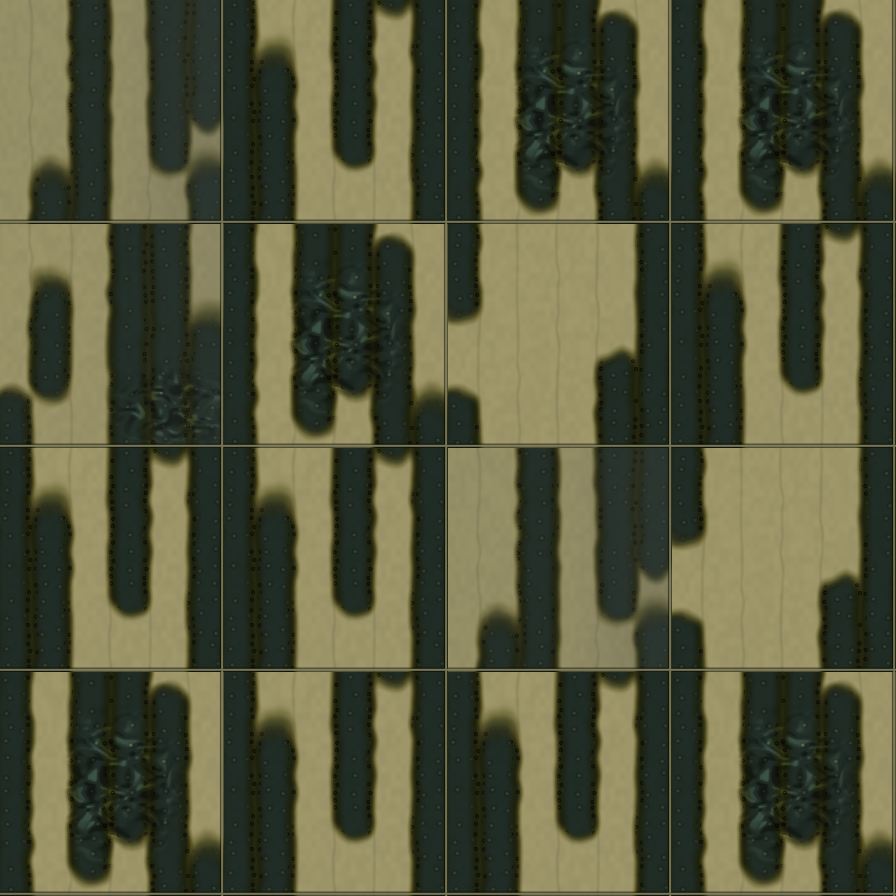
Give the GLSL for this pattern, as a WebGL 2 fragment shader.

```glsl
#version 300 es
precision highp float;
// A four by four wall of glazed tiles in five designs. Each tile has six upright
// lanes; dark rods with soft ends cover spans of them over a cream ground.
// Noise wobbles the rods, and jittered cells add glaze specks and edge bubbles.
uniform vec2 u_resolution;
out vec4 outColor;

const float TILES = 4.0;
const int LANES = 6;
const float LANE_STEP = 0.176;
const float FIRST_LANE = 0.05;
const float ROD_HALF = 0.096;

const vec3 CREAM = vec3(0.615, 0.585, 0.410);
const vec3 STRAW = vec3(0.50, 0.47, 0.28);
const vec3 AMBER = vec3(0.33, 0.32, 0.15);
const vec3 BROWN = vec3(0.20, 0.19, 0.07);
const vec3 UMBER = vec3(0.11, 0.125, 0.045);
const vec3 TEAL = vec3(0.125, 0.175, 0.155);
const vec3 SPECK = vec3(0.30, 0.32, 0.21);
const vec3 HAZE = vec3(0.27, 0.30, 0.29);
const vec3 GROUT = vec3(0.53, 0.53, 0.36);

// Design of each tile, rows from the top.
const int DESIGN[16] = int[16](0, 1, 2, 2,  3, 2, 4, 1,  1, 1, 0, 4,  2, 1, 1, 2);

// Top and bottom of the rod in each lane, one row per design.
// A top below its bottom leaves a pale gap; a top of 3 leaves the lane empty.
const float TOP[30] = float[30](
  3.0, 0.76, -1.0, 3.0, -1.0, 0.72,
  -1.0, 0.22, 3.0, -1.0, -1.0, -1.0,
  -1.0, 3.0, -1.0, -1.0, 0.07, 0.77,
  0.74, 0.24, 3.0, -1.0, -1.0, 0.40,
  0.74, 3.0, 3.0, 3.0, 0.58, -1.0);
const float BOTTOM[30] = float[30](
  4.0, 2.0, 2.0, 4.0, 0.78, 0.57,
  2.0, 2.0, 4.0, 0.74, 0.06, 2.0,
  2.0, 4.0, 0.93, 0.76, 2.0, 2.0,
  2.0, 0.78, 4.0, 2.0, 2.0, 2.0,
  0.42, 4.0, 4.0, 4.0, 2.0, 2.0);

float hash(vec2 p) {
  return fract(sin(dot(p, vec2(127.1, 311.7))) * 43758.5453);
}

float noise(vec2 p) {
  vec2 i = floor(p), f = fract(p);
  f = f * f * (3.0 - 2.0 * f);
  return mix(mix(hash(i), hash(i + vec2(1, 0)), f.x),
             mix(hash(i + vec2(0, 1)), hash(i + vec2(1, 1)), f.x), f.y);
}

// Distance, in cell widths, to the jittered spot of a cell; far if it is empty.
float spotDistance(vec2 p, float seed, float density) {
  vec2 i = floor(p) + seed * 37.0;
  vec2 jitter = vec2(hash(i), hash(i + 19.3)) - 0.5;
  return hash(i + 7.7) < density ? length(fract(p) - 0.5 - 0.4 * jitter) : 9.0;
}

// x: glaze cover of one rod, y: strength of its teal core.
vec2 rod(vec2 p, float center, float top, float bottom, float topSoft) {
  float across = abs(p.x - center);
  float depth = ROD_HALF - across;
  float rounding = 0.05 * pow(across / ROD_HALF, 2.0);
  float below = smoothstep(-topSoft, topSoft, p.y - top - rounding);
  float above = smoothstep(-0.055, 0.055, bottom - p.y - rounding);
  float span = top > bottom ? max(below, above) : below * above;
  return vec2(smoothstep(-0.02, 0.028, depth) * span,
              smoothstep(0.012, 0.068, depth) * span * span);
}

vec3 glaze(float cover) {
  vec3 color = mix(CREAM, STRAW, smoothstep(0.0, 0.25, cover));
  color = mix(color, AMBER, smoothstep(0.2, 0.5, cover));
  color = mix(color, BROWN, smoothstep(0.45, 0.75, cover));
  return mix(color, UMBER, smoothstep(0.7, 0.98, cover));
}

// Patch of rippled glaze around a center.
float ripplePatch(vec2 p, vec2 center, vec2 size) {
  return 1.0 - smoothstep(0.4, 1.0, length((p - center) / size));
}

void main() {
  vec2 uv = gl_FragCoord.xy / u_resolution;
  vec2 grid = vec2(uv.x, 1.0 - uv.y) * TILES;
  ivec2 tile = min(ivec2(grid), ivec2(3));
  vec2 p = fract(grid);
  int design = DESIGN[tile.y * 4 + tile.x];
  float seed = float(design) + 1.0;

  // Rods
  vec2 warp = vec2(noise(vec2(p.x * 6.0, p.y * 13.0) + seed * 9.0),
                   noise(p * 14.0 + seed * 5.0)) - 0.5;
  vec2 q = p + warp * vec2(0.016, 0.035);
  vec2 bare = vec2(1.0);
  for (int lane = 0; lane < LANES; lane++) {
    int k = design * LANES + lane;
    float center = FIRST_LANE + LANE_STEP * float(lane);
    float topSoft = lane == 1 || lane == 5 ? 0.11 : 0.05;
    bare *= 1.0 - rod(q, center, TOP[k], BOTTOM[k], topSoft);
  }
  float cover = 1.0 - bare.x, core = 1.0 - bare.y;
  vec3 color = mix(glaze(cover), TEAL, 0.92 * core);

  // Faint seams and grain on the cream
  float seam = abs(fract((q.x - FIRST_LANE) / LANE_STEP) - 0.5);
  float pale = 1.0 - cover;
  color *= 1.0 - 0.08 * pale * (1.0 - smoothstep(0.0, 0.07, seam));
  color *= 1.0 + 0.05 * (noise(p * vec2(45.0, 30.0) + seed) - 0.5);

  // Specks with dark rims on the rods, bubbles along their edges
  float speck = spotDistance(p * vec2(13.0, 14.0), seed, 0.85);
  color *= 1.0 - 0.22 * core * (1.0 - smoothstep(0.08, 0.28, speck));
  color = mix(color, SPECK, 0.6 * cover * core * (1.0 - smoothstep(0.03, 0.16, speck)));
  float edge = smoothstep(0.45, 0.8, cover) * (1.0 - smoothstep(0.2, 0.6, core));
  float bubble = spotDistance(p * 27.0, seed + 3.0, 0.6);
  color *= 1.0 - 0.55 * edge * (1.0 - smoothstep(0.04, 0.13, abs(bubble - 0.17)));

  // Rippled patches and bluish haze on some designs
  float patchy = design == 2 ? ripplePatch(p, vec2(0.52, 0.52), vec2(0.34, 0.42))
               : design == 3 ? ripplePatch(p, vec2(0.78, 0.82), vec2(0.36, 0.22)) : 0.0;
  float ripple = noise(p * vec2(34.0, 42.0) + 3.0 * warp);
  color *= 1.0 + patchy * cover * (0.9 * smoothstep(0.6, 0.95, ripple) - 0.45 * smoothstep(0.5, 0.1, ripple));
  float hazy = design == 0 ? 1.0 : design == 3 ? 0.6 : 0.0;
  color = mix(color, HAZE, hazy * (0.10 + 0.22 * smoothstep(0.4, 1.0, p.x)));

  // Pale grout between thin dark tile rims
  vec2 offset = abs(p - vec2(0.992, 0.99));
  float gap = min(offset.x, offset.y);
  float pixel = TILES / u_resolution.y;
  color *= 1.0 - 0.55 * (1.0 - smoothstep(0.006, 0.009 + pixel, gap));
  color = mix(color, GROUT, 0.85 * (1.0 - smoothstep(0.002, 0.003 + pixel, gap)));
  outColor = vec4(color, 1.0);
}
```
